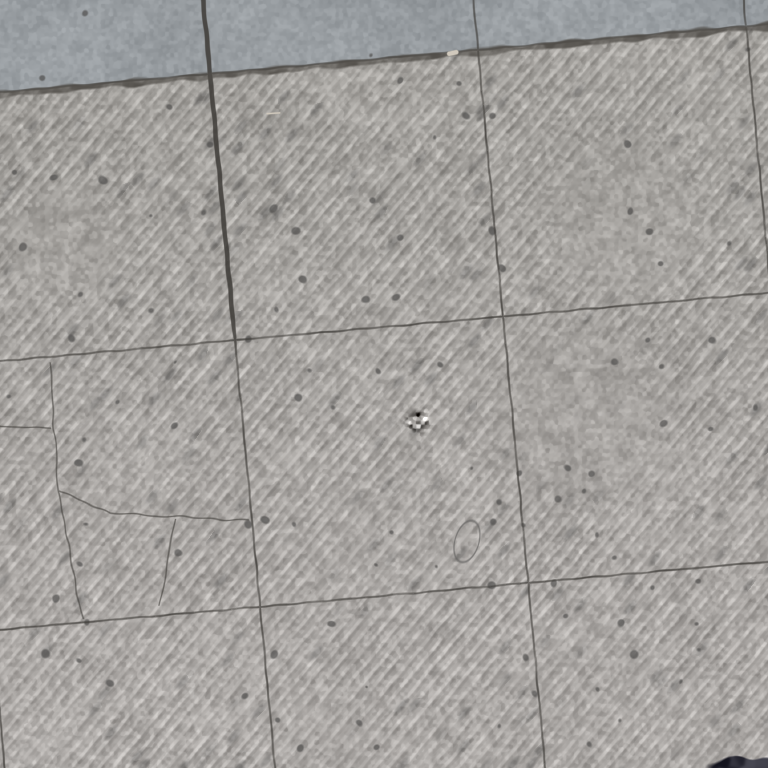
Write a WebGL 2 fragment shader that draws this texture.

```glsl
#version 300 es
precision highp float;
// Worn paving slabs with diagonal ribs, thin joints, cracks and a smooth kerb along the top.
uniform vec2 u_resolution;
out vec4 outColor;

const vec2 GRID_ORIGIN = vec2(0.306, 0.557);
const vec2 GRID_ACROSS = vec2(0.349, 0.031);
const vec2 GRID_UP = vec2(-0.0326, 0.347);
const float SLAB_SIZE = 0.35;
const float RIBS_PER_SLAB = 18.0;
const float JOINT_HALF = 0.0013;
const float WIDE_JOINT_HALF = 0.0030;
const float CRACK_HALF = 0.0010;
const float GRAIN_SCALE = 190.0;
const vec3 SLAB_TOP = vec3(0.632, 0.622, 0.606);
const vec3 SLAB_BOTTOM = vec3(0.662, 0.648, 0.636);
const vec3 KERB = vec3(0.592, 0.612, 0.628);
const vec3 DIRT = vec3(0.39, 0.385, 0.38);
const vec3 JOINT = vec3(0.25, 0.24, 0.225);
const vec3 LITTER = vec3(0.82, 0.79, 0.74);
const vec3 WORN[3] = vec3[3](vec3(0.81, 0.72, 0.13), vec3(0.76, 0.46, 0.14), vec3(0.08, 0.68, 0.09));
const vec4 CRACKS[6] = vec4[6](
  vec4(0.065, 0.529, 0.076, 0.362), vec4(0.076, 0.362, 0.107, 0.195),
  vec4(0.076, 0.362, 0.143, 0.332), vec4(0.143, 0.332, 0.323, 0.322),
  vec4(0.0, 0.444, 0.067, 0.443), vec4(0.228, 0.322, 0.208, 0.212));

vec3 hash3(vec2 p) {
  vec3 h = fract(p.xyx * vec3(0.1031, 0.1030, 0.0973));
  h += dot(h, h.yxz + 33.33);
  return fract((h.xxy + h.yzz) * h.zyx);
}

// Cellular noise: x = nearest distance, y = its random value, z = smoothly blended value.
vec3 cellular(vec2 p) {
  vec2 cell = floor(p);
  float nearest = 9.0, id = 0.0, total = 0.0, weights = 0.0;
  for (int j = -1; j <= 1; j++)
    for (int i = -1; i <= 1; i++) {
      vec2 c = cell + vec2(i, j);
      vec3 h = hash3(c + 57.0);
      float d = length(c + 0.2 + 0.6 * h.xy - p);
      float w = exp(-6.0 * d * d);
      total += w * h.z;
      weights += w;
      if (d < nearest) { nearest = d; id = h.z; }
    }
  return vec3(nearest, id, total / weights);
}

float waves(vec2 p) {
  return (sin(p.x + 1.7 * sin(p.y * 0.8)) + sin(p.y * 1.3 + 1.4 * sin(p.x * 0.7 + 2.0))
    + 0.6 * sin(dot(p, vec2(2.1, -1.7)))) / 2.6;
}

float segmentDistance(vec2 p, vec2 a, vec2 b) {
  vec2 d = b - a;
  return length(p - a - d * clamp(dot(p - a, d) / dot(d, d), 0.0, 1.0));
}

float inkLine(float d, float halfWidth, float soft) {
  return 1.0 - smoothstep(halfWidth - soft, halfWidth + soft, d);
}

void main() {
  vec2 p = gl_FragCoord.xy / u_resolution.y;
  float soft = max(0.9 / u_resolution.y, 0.0008);
  vec2 wobble = 0.0012 * vec2(waves(p * 90.0), waves(p.yx * 100.0 + 5.0));
  vec2 q = inverse(mat2(GRID_ACROSS, GRID_UP)) * (p - GRID_ORIGIN + wobble * 0.6);
  vec2 slab = floor(q), local = fract(q);
  vec3 slabHash = hash3(slab + 20.0);
  float kerb = smoothstep(-soft, soft, (q.y - 1.0) * SLAB_SIZE);
  float broad = waves(p * 17.0);
  float mottle = cellular(p * 75.0).z - 0.5;
  float grain = cellular(p * GRAIN_SCALE + 31.0).z - 0.5;

  // Foot wear fades the ribs
  float wear = 0.18 + 0.18 * broad;
  for (int i = 0; i < 3; i++)
    wear = max(wear, 0.85 * (1.0 - smoothstep(0.45, 1.2, length(p - WORN[i].xy) / WORN[i].z)));
  float relief = 1.0 - clamp(wear, 0.0, 0.9);

  // Diagonal ribs, broken along their length
  vec2 rib = vec2((q.x + q.y) * 8.0, (q.x - q.y) * RIBS_PER_SLAB + slabHash.x);
  float offset = fract(rib.y) - 0.5;
  float broken = 0.45 + 0.9 * cellular(rib * vec2(2.2, 1.0)).z;
  float crest = 1.0 - smoothstep(0.06, 0.27, abs(offset));
  float shade = 1.0 - smoothstep(0.04, 0.26, abs(offset - 0.3));
  vec3 color = mix(SLAB_BOTTOM, SLAB_TOP, smoothstep(0.15, 0.9, p.y));
  color += (slabHash.y - 0.5) * 0.014 + broad * 0.010;
  color += relief * broken * (0.088 * crest - 0.055 * shade);

  // Short smears of dirt lying in the grooves, thicker near slab edges
  vec3 smear = cellular(rib * vec2(0.9, 1.0) + 13.0);
  float edgeDirt = smoothstep(0.75, 1.0, local.x) * 0.13;
  float smeared = smoothstep(0.88 - edgeDirt, 0.96 - edgeDirt, smear.y);
  color = mix(color, DIRT, 0.55 * smeared * relief * (1.0 - smoothstep(0.15, 0.48, smear.x)));

  // Kerb and shared stone grain
  color = mix(color, KERB + 0.02 * broad, kerb);
  color += mix(1.0, 0.55, kerb) * (0.075 * mottle + 0.12 * grain);
  vec3 speck = cellular(p * 24.0 + wobble * 50.0);
  float speckSize = 0.04 + 0.09 * fract(speck.y * 47.0);
  color = mix(color, DIRT * 0.8, 0.7 * step(0.86, speck.y) * inkLine(speck.x, speckSize, 0.04));

  // Joints, with one dirtier gap and a ragged kerb seam
  vec2 jointDistance = abs(q - round(q)) * SLAB_SIZE;
  float wide = step(abs(q.x), 0.5) * smoothstep(-0.05, 0.1, q.y);
  float across = inkLine(jointDistance.x, mix(JOINT_HALF, WIDE_JOINT_HALF, wide), soft);
  float along = inkLine(jointDistance.y, JOINT_HALF, soft);
  float strength = 0.65 + 0.18 * waves(p * 60.0);
  color = mix(color, JOINT, max(across * mix(strength, 0.88, wide), along * strength));
  float seam = abs(q.y - 1.0 + 0.008) * SLAB_SIZE;
  float ragged = 0.0045 + 0.003 * waves(p * vec2(70.0, 20.0));
  color = mix(color, JOINT * 1.25, inkLine(seam, ragged, 0.002) * (0.72 + 0.5 * mottle));

  // Cracks
  float crack = 9.0;
  for (int i = 0; i < 6; i++)
    crack = min(crack, segmentDistance(p + wobble * 1.6, CRACKS[i].xy, CRACKS[i].zw));
  color = mix(color, JOINT, 0.62 * inkLine(crack, CRACK_HALF, soft));

  // Chipped spot, scratched oval, litter and a dark scrap in the corner
  float chip = 1.0 - smoothstep(0.008, 0.022, length(p - vec2(0.544, 0.453) + wobble * 3.0));
  color += chip * (0.85 * grain + 0.5 * mottle - 0.06);
  vec2 oval = p - vec2(0.608, 0.295);
  oval.x -= 0.2 * oval.y;
  float ovalDistance = abs(length(oval / vec2(0.016, 0.027)) - 1.0) * 0.019;
  color = mix(color, DIRT, 0.65 * inkLine(ovalDistance, CRACK_HALF, soft));
  float litter = min(segmentDistance(p, vec2(0.585, 0.93), vec2(0.594, 0.932)) - 0.003,
    segmentDistance(p, vec2(0.348, 0.852), vec2(0.364, 0.853)) - 0.001);
  color = mix(color, LITTER, inkLine(litter, 0.0, soft));
  float scrap = length((p - vec2(0.975, 0.0) + wobble * 3.0) / vec2(0.052, 0.014));
  color = mix(color, vec3(0.20, 0.20, 0.24) + 0.3 * mottle, inkLine(scrap, 1.0, 0.12));
  outColor = vec4(clamp(color, 0.0, 1.0), 1.0);
}
```
